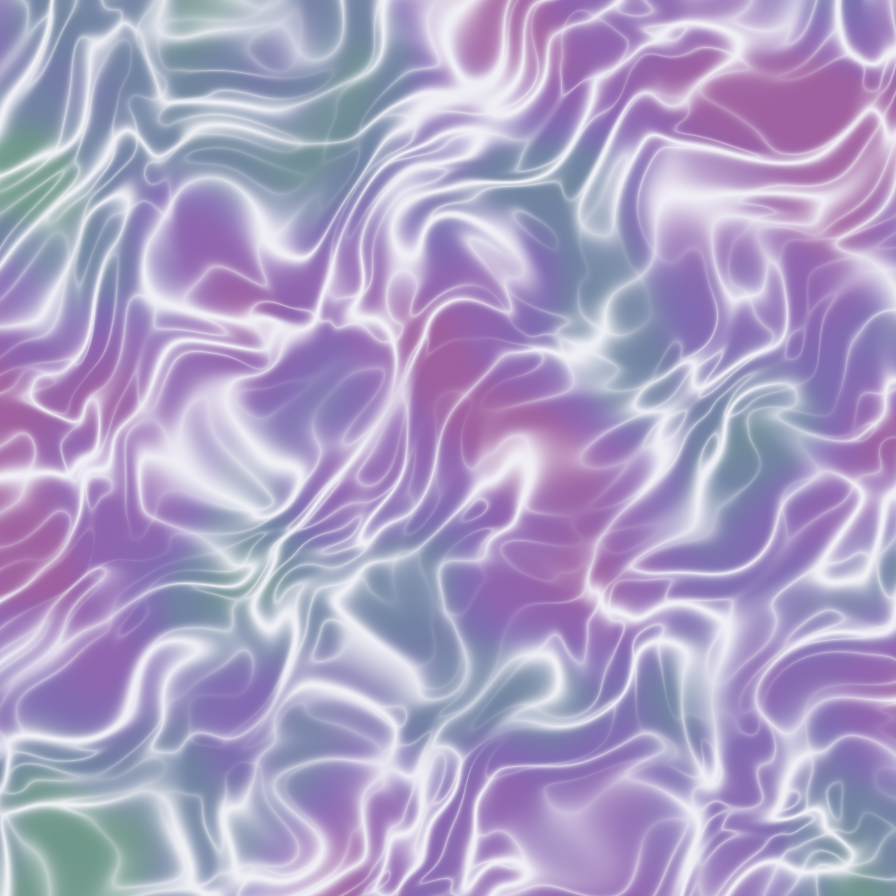
Write a Shadertoy shader that draws this background.

```glsl
// Pearly marbled silk: soft white veins running up to the right over violet and teal.
// Domain-warped gradient noise, stretched along one diagonal, is folded into
// glowing ridges; slow noise picks the ground colour from a small ramp.

const vec3 GREEN   = vec3(0.42, 0.58, 0.53);
const vec3 SLATE   = vec3(0.43, 0.50, 0.63);
const vec3 INDIGO  = vec3(0.49, 0.41, 0.69);
const vec3 VIOLET  = vec3(0.55, 0.38, 0.68);
const vec3 MAGENTA = vec3(0.61, 0.36, 0.62);
const vec3 PEARL   = vec3(0.95, 0.95, 0.97);

const float GRAIN_ANGLE = 0.72;

// Unit gradient for a lattice cell, from an integer hash
vec2 cellGradient(vec2 cell) {
    uvec2 c = uvec2(ivec2(cell) + 4096);
    uint h = c.x * 1597334677u ^ c.y * 3812015801u;
    h = (h ^ (h >> 15)) * 2246822519u;
    h ^= h >> 13;
    float angle = float(h & 65535u) / 65536.0 * 6.28319;
    return vec2(cos(angle), sin(angle));
}

float gradientNoise(vec2 p) {
    vec2 i = floor(p), f = p - i;
    vec2 u = f * f * f * (f * (f * 6.0 - 15.0) + 10.0);
    vec2 e = vec2(1.0, 0.0);
    float low = mix(dot(cellGradient(i), f),
                    dot(cellGradient(i + e.xy), f - e.xy), u.x);
    float high = mix(dot(cellGradient(i + e.yx), f - e.yx),
                     dot(cellGradient(i + e.xx), f - e.xx), u.x);
    return mix(low, high, u.y);
}

// Push points around by a noise vector of the given frequency and reach
vec2 warp(vec2 p, float frequency, float reach) {
    vec2 q = p * frequency;
    return p + reach * vec2(gradientNoise(q + 17.3), gradientNoise(q + vec2(51.7, 83.1)));
}

// Rotate so that x follows the grain
vec2 alongGrain(vec2 p, float angle) {
    float c = cos(angle), s = sin(angle);
    return vec2(c * p.x + s * p.y, c * p.y - s * p.x);
}

// Bright crease with a soft glow where the noise crosses zero
float ridge(vec2 p, float sharpness) {
    return exp(-sharpness * abs(gradientNoise(p)));
}

float spot(vec2 p, vec2 centre, float radius) {
    vec2 d = (p - centre) / radius;
    return exp(-dot(d, d));
}

// Broad veins, fainter fine ones, and calm patches between them
float veins(vec2 p) {
    vec2 folded = warp(warp(p, 5.5, 0.11), 13.0, 0.035);
    vec2 q = alongGrain(folded, GRAIN_ANGLE) * vec2(6.5, 13.0);
    float calm = smoothstep(-0.35, 0.2, gradientNoise(p * 6.0 + 31.4));
    float broad = ridge(q + 5.2, 8.0) * mix(0.6, 1.0, calm);
    float fine = ridge(q * 1.8 + 40.6, 8.5) * mix(0.2, 0.55, calm);
    return smoothstep(0.04, 0.97, 1.0 - (1.0 - broad) * (1.0 - fine));
}

// Ramp from green through violet to magenta, t in 0..1
vec3 groundColour(float t) {
    vec3 c = mix(GREEN, SLATE, smoothstep(0.0, 0.3, t));
    c = mix(c, INDIGO, smoothstep(0.3, 0.55, t));
    c = mix(c, VIOLET, smoothstep(0.5, 0.75, t));
    return mix(c, MAGENTA, smoothstep(0.75, 1.0, t));
}

float groundTone(vec2 p) {
    float drift = 0.75 * gradientNoise(p * 3.2 + 8.6) + 0.5 * gradientNoise(p * 7.0 + 2.9);
    float cool = 0.5 * spot(p, vec2(0.15, 0.92), 0.2) + 0.45 * spot(p, vec2(0.08, 0.1), 0.2);
    float warm = 0.25 * spot(p, vec2(0.1, 0.42), 0.2) + 0.25 * spot(p, vec2(0.9, 0.85), 0.17);
    return clamp(0.58 + drift + warm - cool, 0.0, 1.0);
}

void mainImage(out vec4 fragColor, in vec2 fragCoord) {
    vec2 p = fragCoord / iResolution.y;
    vec3 ground = groundColour(groundTone(p));
    fragColor = vec4(mix(ground, PEARL, 0.04 + 0.93 * veins(p)), 1.0);
}
```
